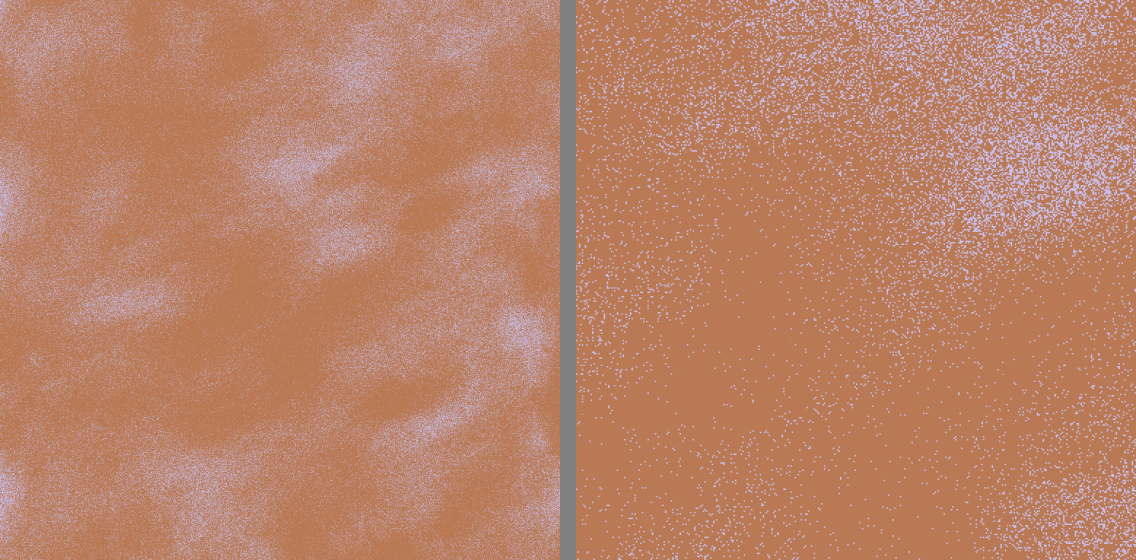
Left: the whole. Right: its middle third, enlarged.
Give the GLSL for this texture, as a Shadertoy shader.

```glsl
// Terracotta surface dusted with fine lavender grains in soft, drifting clouds.
#define CLAY vec3(0.725, 0.475, 0.335)
#define DUST vec3(0.785, 0.745, 0.915)
#define GRAINS 1152.0
#define DRIFT_ANGLE 0.42
#define DRIFT_SCALE vec2(5.0, 11.0)
#define EDGE_SCALE vec2(10.5, 7.5)
#define DUST_LEVEL 0.36
#define DUST_CONTRAST 1.1

// Integer hash of a lattice cell, 0 to 1
float hash(vec2 cell, uint seed) {
    uvec2 q = uvec2(ivec2(cell));
    uint h = q.x * 1664525u + q.y * 22695477u + seed * 69069u;
    h = (h ^ (h >> 16)) * 73244475u;
    h = (h ^ (h >> 15)) * 73244475u;
    h ^= h >> 16;
    return float(h >> 8) / 16777216.0;
}

float valueNoise(vec2 p, uint seed) {
    vec2 cell = floor(p), f = fract(p);
    f = f * f * (3.0 - 2.0 * f);
    float low = mix(hash(cell, seed), hash(cell + vec2(1, 0), seed), f.x);
    float high = mix(hash(cell + vec2(0, 1), seed), hash(cell + vec2(1, 1), seed), f.x);
    return mix(low, high, f.y);
}

float fbm(vec2 p, uint seed) {
    float sum = 0.0, weight = 0.5;
    for (uint octave = 0u; octave < 4u; octave++) {
        sum += weight * valueNoise(p, seed + octave);
        p = p * 2.03 + 7.3;
        weight *= 0.5;
    }
    return sum / 0.9375;
}

// Probability of a grain at a point of the canvas
float dustDensity(vec2 uv) {
    // Slanted streaks in the middle, upright clouds towards the borders
    float c = cos(DRIFT_ANGLE), s = sin(DRIFT_ANGLE);
    vec2 along = vec2(c * uv.x + s * uv.y, c * uv.y - s * uv.x);
    vec2 warp = 0.04 * vec2(valueNoise(uv * 5.0, 31u), valueNoise(uv * 5.0, 47u));
    float streaks = fbm((along + warp) * DRIFT_SCALE, 11u) - 0.5;
    float clouds = fbm((uv + warp) * EDGE_SCALE, 23u) - 0.5;
    vec2 d = abs(uv - 0.5);
    float border = smoothstep(0.28, 0.5, max(d.x, d.y));
    float field = mix(streaks, 1.2 * clouds, 0.75 * border);

    // Heavier dust at the upper right and in a thin band on the left
    float corner = smoothstep(0.45, 0.95, uv.x) * smoothstep(0.35, 0.9, uv.y);
    float band = exp(-uv.x * 40.0) * valueNoise(vec2(3.0, uv.y * 8.0), 61u);
    float contrast = DUST_CONTRAST * (1.0 + 0.35 * smoothstep(0.5, 0.9, uv.x));
    float level = DUST_LEVEL + contrast * field + 0.13 * corner + 0.4 * band;
    level = clamp(level, 0.1, 0.8);
    return level * level;
}

// Exact share of the box from low to high, in grain cells, that grains cover
float grainCover(vec2 low, vec2 high, float density) {
    float cover = 0.0;
    vec2 first = floor(low), last = floor(high);
    for (float y = first.y; y <= last.y; y++)
    for (float x = first.x; x <= last.x; x++) {
        vec2 cell = vec2(x, y);
        vec2 overlap = max(min(high, cell + 1.0) - max(low, cell), 0.0);
        cover += overlap.x * overlap.y * step(hash(cell, 97u), density);
    }
    vec2 size = high - low;
    return cover / (size.x * size.y);
}

void mainImage(out vec4 fragColor, in vec2 fragCoord) {
    float density = dustDensity(fragCoord / iResolution.y);
    float cellsPerPixel = GRAINS / iResolution.y;
    vec2 low = (fragCoord - 0.5) * cellsPerPixel;
    float cover = grainCover(low, low + cellsPerPixel, density);
    fragColor = vec4(mix(CLAY, DUST, cover), 1.0);
}
```
